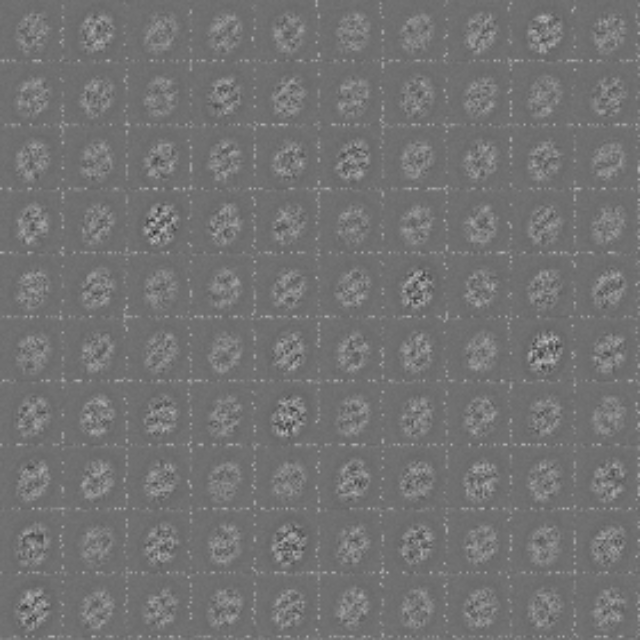
Give the GLSL for this pattern, as a three.js fragment shader.

```glsl
#define TILES 10.0
#define CELLS 28.0
#define BASE_GREY 0.438
#define BLOB_RADII vec2(0.275, 0.345)
#define BLOB_CENTER vec2(0.015, -0.015)
#define BLOB_LIFT 0.048
#define STROKE_GAIN 0.042
#define GRAIN_GAIN 0.125
#define SEAM_GAIN 0.30
#define SEAM_COLUMN 27.0
#define SEAM_ROW 1.0

varying vec2 vUv;

float hash(vec2 p) {
  vec3 q = fract(vec3(p.xyx) * 0.1031);
  q += dot(q, q.yzx + 33.33);
  return fract((q.x + q.y) * q.z);
}

// Triangular noise from -1 to 1
float grain(vec2 p) {
  return hash(p + 17.0) + hash(p + vec2(411.0, 83.0)) - 1.0;
}

// Slanted strokes inside a soft oval, varied by tile
float blob(vec2 p, vec2 tile, float noise) {
  float h1 = hash(tile + 3.7);
  float h2 = hash(tile + 51.3);
  float h3 = hash(tile + 97.9);
  float contrast = 0.75 + 0.4 * h2 + 1.3 * pow(h1, 9.0);

  p -= BLOB_CENTER;
  p.x -= 0.14 * p.y;
  float r = length(p / BLOB_RADII);
  float mask = 1.0 - smoothstep(0.65, 1.15, r);
  float ring = exp(-pow((r - 0.74) / 0.2, 2.0));
  float halo = exp(-pow((r - 1.2) / 0.16, 2.0));

  float angle = 0.25 + 0.6 * h3;
  float across = dot(p, vec2(-sin(angle), cos(angle)));
  float bend = 1.3 * sin(11.0 * p.x + 6.28 * h2);
  float stroke = sin(27.0 * across + bend + 6.28 * h3);
  stroke += 0.5 * sin(19.0 * p.x + 13.0 * p.y + 40.0 * h1);

  float detail = STROKE_GAIN * stroke + GRAIN_GAIN * noise;
  float lift = BLOB_LIFT + 0.025 * (ring - 0.4);
  return mask * (lift + contrast * detail) - 0.012 * contrast * halo;
}

// Sparse dark and light specks along tile borders
float seams(vec2 cell, vec2 id) {
  float speck = pow(2.0 * hash(id + 229.0) - 1.0, 3.0);
  float shift = step(0.78, hash(id.yy + floor(id.x / CELLS)));
  float column = 1.0 - step(0.5, abs(cell.x - SEAM_COLUMN + shift));
  float row = 1.0 - step(0.5, abs(cell.y - SEAM_ROW));
  float fringe = 1.0 - step(0.5, abs(cell.y - SEAM_ROW + 1.0));
  float strength = max(max(0.9 * column, row), 0.25 * fringe);
  return SEAM_GAIN * strength * speck - 0.025 * max(row, 0.6 * column);
}

float texel(vec2 id) {
  id = clamp(id, 0.0, TILES * CELLS - 1.0);
  vec2 tile = floor((id + 0.5) / CELLS);
  vec2 cell = id - tile * CELLS;
  vec2 p = (cell + 0.5) / CELLS - 0.5;
  float noise = grain(id);
  float grey = BASE_GREY + 0.022 * noise;
  return grey + blob(p, tile, noise) + seams(cell, id);
}

void main() {
  // Blend neighbouring cells for soft edges
  vec2 position = vUv * TILES * CELLS - 0.5;
  vec2 id = floor(position);
  vec2 f = position - id;
  float lower = mix(texel(id), texel(id + vec2(1.0, 0.0)), f.x);
  float upper = mix(texel(id + vec2(0.0, 1.0)), texel(id + 1.0), f.x);
  gl_FragColor = vec4(vec3(clamp(mix(lower, upper, f.y), 0.0, 1.0)), 1.0);
}
```
